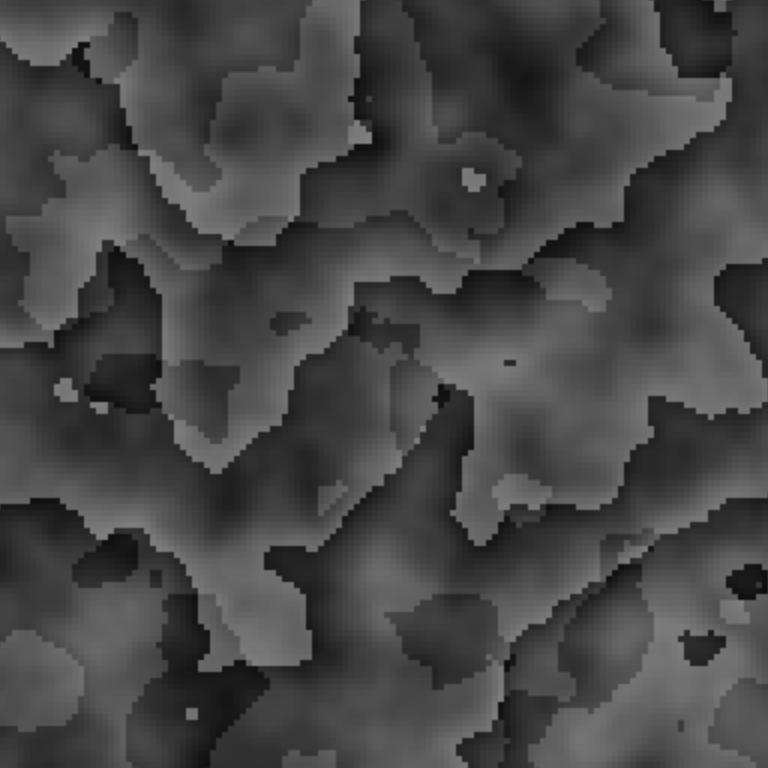
Give the GLSL for this texture map, as a WebGL 1 fragment shader.

```glsl
precision highp float;
// Grey flakes with hard, ragged steps: a rough noise height field is wrapped
// with fract, so each flake ramps from dark to light and then drops abruptly.
// A second, weaker wrapped field adds faint patches; all sits on coarse cells.

uniform vec2 u_resolution;

const float CELLS = 128.0;        // coarse cells across the canvas
const float CELL_BLUR = 0.5;      // soft share of each cell border
const float DARKEST = 0.05;
const float LIGHTEST = 0.50;
const float PATCH_SHARE = 0.28;   // weight of the faint patches

const float FALL = 3.2;           // ramps per canvas, downwards
const float SPREAD = 3.2;         // ramps per canvas, away from the spine
const float SPINE_X = 0.32;       // where the slant changes direction
const float SPINE_WIDTH = 0.15;

const float FLAKE_SCALE = 3.6;
const float FLAKE_RELIEF = 1.6;
const float PATCH_SCALE = 3.0;
const float PATCH_RELIEF = 2.4;
const float ROUGHNESS = 0.45;     // strength kept by each finer octave

// Random gradient, components from -1 to 1
vec2 hashGradient(vec2 p) {
  vec3 q = fract(vec3(p.xyx) * vec3(0.1031, 0.1030, 0.0973));
  q += dot(q, q.yzx + 33.33);
  return fract((q.xx + q.yz) * q.zy) * 2.0 - 1.0;
}

float gradientNoise(vec2 p) {
  vec2 i = floor(p);
  vec2 f = p - i;
  vec2 w = f * f * f * (f * (f * 6.0 - 15.0) + 10.0);
  float a = dot(hashGradient(i), f);
  float b = dot(hashGradient(i + vec2(1.0, 0.0)), f - vec2(1.0, 0.0));
  float c = dot(hashGradient(i + vec2(0.0, 1.0)), f - vec2(0.0, 1.0));
  float d = dot(hashGradient(i + vec2(1.0, 1.0)), f - vec2(1.0, 1.0));
  return mix(mix(a, b, w.x), mix(c, d, w.x), w.y);
}

float roughNoise(vec2 p) {
  float sum = 0.0;
  float strength = 1.0;
  for (int octave = 0; octave < 4; octave++) {
    sum += strength * gradientNoise(p);
    strength *= ROUGHNESS;
    p = mat2(1.6, 1.2, -1.2, 1.6) * p + 17.3;
  }
  return sum;
}

// Grey level of the wrapped fields at a point of the canvas
float flakeGrey(vec2 p) {
  float side = p.x - SPINE_X;
  float slant = SPREAD * sqrt(side * side + SPINE_WIDTH * SPINE_WIDTH);
  float height = slant - FALL * p.y
               + FLAKE_RELIEF * roughNoise(p * FLAKE_SCALE + 41.7);
  float patches = PATCH_RELIEF * roughNoise(p * PATCH_SCALE + 83.1);
  float level = mix(fract(height), fract(patches + 0.5), PATCH_SHARE);
  return mix(DARKEST, LIGHTEST, level);
}

void main() {
  vec2 p = gl_FragCoord.xy / min(u_resolution.x, u_resolution.y);

  // Blend the four nearest cells over a narrow border
  vec2 grid = p * CELLS - 0.5;
  vec2 cell = floor(grid);
  vec2 blend = smoothstep(0.5 - 0.5 * CELL_BLUR, 0.5 + 0.5 * CELL_BLUR,
                          grid - cell);
  float grey = 0.0;
  for (int y = 0; y < 2; y++) {
    for (int x = 0; x < 2; x++) {
      vec2 corner = vec2(float(x), float(y));
      vec2 weight = mix(1.0 - blend, blend, corner);
      grey += weight.x * weight.y * flakeGrey((cell + corner + 0.5) / CELLS);
    }
  }
  gl_FragColor = vec4(vec3(grey), 1.0);
}
```
